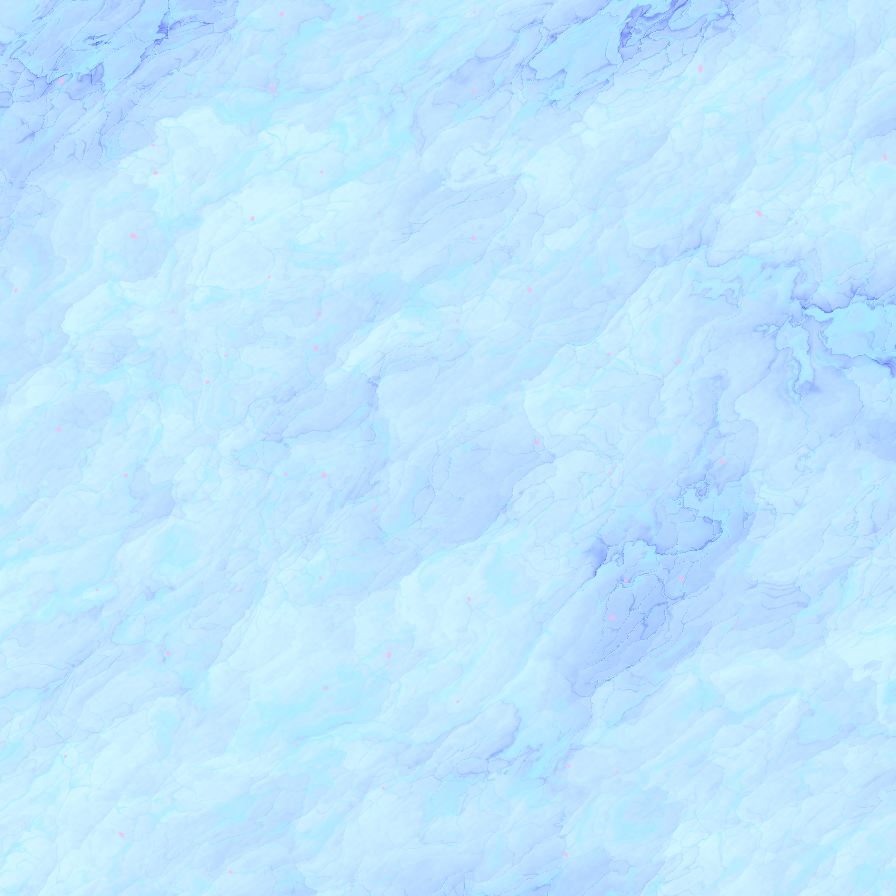
A WebGL 1 fragment shader for this texture:

```glsl
precision highp float;
// Pale blue marble: slanted flaky plates, folded veins, cyan rims and pink specks.
uniform vec2 u_resolution;

const vec3 PALE = vec3(0.810, 0.950, 1.0);
const vec3 SHADE = vec3(0.610, 0.740, 1.0);
const vec3 INK = vec3(0.400, 0.450, 0.950);
const vec3 CYAN = vec3(0.660, 0.930, 1.0);
const vec3 PINK = vec3(0.960, 0.740, 0.930);

const float SLANT = 0.64;          // grain direction in radians
const float STRETCH = 1.8;         // plate length over width
const float LARGE_PLATES = 6.5;    // plates per canvas width
const float PLATE_STEP = 2.1;      // frequency ratio between plate layers
const float RIM_WIDTH = 0.0042;
const float VEIN_WIDTH = 0.0045;
const float BASE_TONE = 0.13;
const float CLOUD_TONE = 0.42;
const float GRAIN_TONE = 0.13;
const float SPECK_GRID = 24.0;
const float SPECK_CHANCE = 0.07;
const float SPECK_RADIUS = 0.0035;

float hash(vec2 p) {
  return fract(sin(dot(p, vec2(127.1, 311.7))) * 43758.5453);
}

vec2 hash2(vec2 p) {
  return vec2(hash(p), hash(p + 57.3));
}

float noise(vec2 p) {
  vec2 i = floor(p), f = fract(p);
  f = f * f * (3.0 - 2.0 * f);
  return mix(mix(hash(i), hash(i + vec2(1.0, 0.0)), f.x),
             mix(hash(i + vec2(0.0, 1.0)), hash(i + 1.0), f.x), f.y);
}

float fbm(vec2 p) {
  float sum = 0.0, amp = 0.5;
  for (int i = 0; i < 6; i++) {
    sum += amp * noise(p);
    p = mat2(0.8, 0.6, -0.6, 0.8) * p * 2.03 + 17.7;
    amp *= 0.5;
  }
  return sum / 0.984;
}

// Cellular plates: x = distance to rim, y = random tone, z = slope across the plate.
vec3 plates(vec2 p) {
  vec2 cell = floor(p), nearOffset = vec2(0.0), nearId = vec2(0.0);
  float first = 9.0, second = 9.0;
  for (int j = -1; j <= 1; j++) {
    for (int i = -1; i <= 1; i++) {
      vec2 id = cell + vec2(float(i), float(j));
      vec2 offset = p - id - hash2(id);
      float d = length(offset);
      if (d < first) {
        second = first;
        first = d;
        nearOffset = offset;
        nearId = id;
      } else {
        second = min(second, d);
      }
    }
  }
  return vec3(second - first, hash(nearId + 9.1), dot(nearOffset, vec2(-0.45, 0.9)));
}

// Asymmetric fold along a zero contour: x = dark crease and shadow, y = lit rim.
vec2 fold(float n) {
  float crease = exp(-abs(n) / VEIN_WIDTH);
  float shadow = step(n, 0.0) * exp(n / 0.03);
  float lit = smoothstep(0.0, 0.006, n) * exp(-n / 0.022);
  return vec2(0.55 * crease + 0.28 * shadow, lit);
}

void main() {
  vec2 uv = gl_FragCoord.xy / min(u_resolution.x, u_resolution.y);
  float c = cos(SLANT), s = sin(SLANT);
  vec2 p = vec2(c * uv.x + s * uv.y, STRETCH * (c * uv.y - s * uv.x));

  // Broad bends plus jagged fine displacement
  vec2 bend = vec2(fbm(p * 2.3 + 3.1), fbm(p * 2.3 + 41.7)) - 0.5;
  vec2 jag = vec2(fbm(p * 13.0 + 8.3), fbm(p * 13.0 + 71.9)) - 0.5;
  vec2 q = p + 0.25 * bend + 0.09 * jag;

  // Clouded bands
  float cloud = smoothstep(0.42, 0.72, fbm(q * 2.1 + 12.4));
  float tone = BASE_TONE + CLOUD_TONE * cloud;
  float glow = 0.0;

  // Overlapping plates from large to small
  float freq = LARGE_PLATES, weight = 1.0;
  for (int k = 0; k < 3; k++) {
    float shift = float(k) * 23.7;
    vec3 plate = plates(q * freq + shift);
    float rim = 1.0 - smoothstep(0.0, RIM_WIDTH * freq, plate.x);
    float presence = smoothstep(0.35, 0.65, noise(q * freq * 0.7 + shift + 5.0));
    float lit = smoothstep(-0.1, 0.25, plate.z);
    tone += weight * (0.20 * (plate.y - 0.5) - 0.14 * plate.z);
    tone += rim * presence * (1.0 - lit) * (0.14 + 0.50 * cloud);
    glow += rim * presence * lit * 0.65;
    freq *= PLATE_STEP;
    weight *= 0.75;
  }

  // Folded veins, strongest inside the clouds
  for (int k = 0; k < 2; k++) {
    float shift = float(k) * 31.3;
    float n = fbm(q * (2.4 + 1.7 * float(k)) + 60.0 + shift) - 0.5;
    float strength = smoothstep(0.35, 0.65, noise(p * 3.5 + shift + 2.0));
    vec2 vein = fold(n) * strength;
    tone += vein.x * (0.40 + 0.90 * cloud);
    glow += vein.y * 0.75;
  }

  // Fibres and fine mineral grain
  float fibre = noise(p * vec2(55.0, 190.0)) - 0.5;
  float grain = noise(uv * 260.0) - 0.5;
  tone += GRAIN_TONE * (0.6 * fibre + 0.7 * grain);
  glow += 0.5 * smoothstep(0.58, 0.75, fbm(q * 28.0 + 19.0));

  // Colour ramp
  vec3 color = mix(PALE, SHADE, clamp(tone, -0.06, 1.0));
  color = mix(color, INK, clamp(tone - 1.0, 0.0, 1.0));
  color = mix(color, CYAN, clamp(glow, 0.0, 0.85));

  // Sparse pink specks
  vec2 id = floor(uv * SPECK_GRID);
  vec2 center = (id + 0.2 + 0.6 * hash2(id + 4.0)) / SPECK_GRID;
  float radius = SPECK_RADIUS * (0.5 + 0.7 * hash(id + 33.0));
  float speck = 1.0 - smoothstep(0.4 * radius, radius, length(uv - center + 0.03 * jag));
  color = mix(color, PINK, 0.85 * speck * step(hash(id + 81.0), SPECK_CHANCE));

  gl_FragColor = vec4(color, 1.0);
}
```
